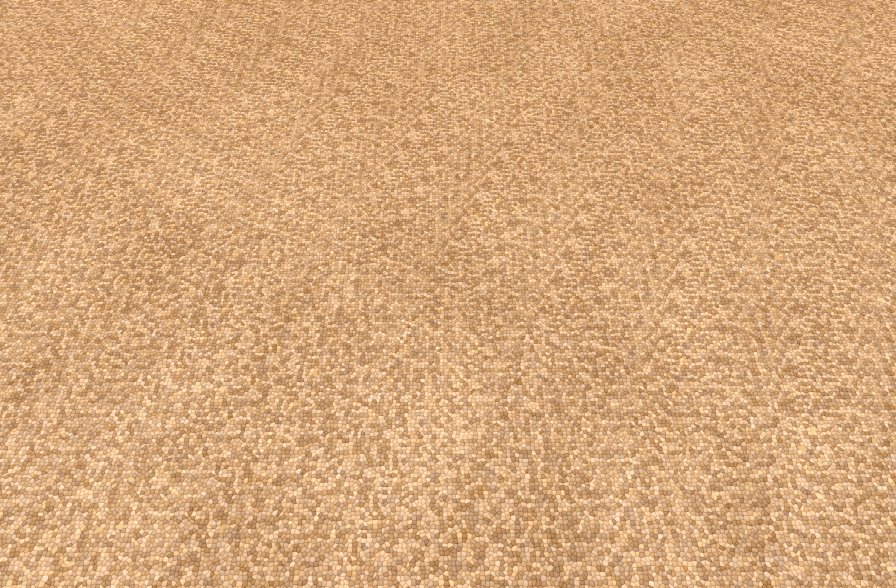
Write a Shadertoy shader that draws this texture.

```glsl
const vec3  SAND         = vec3(0.885, 0.712, 0.538); // mean colour of a grain top
const vec3  TONE_AXIS    = vec3(1.00, 1.04, 1.02);    // direction from dark to light
const vec3  HUE_AXIS     = vec3(0.03, -0.01, -0.09);  // cream to rust
const vec3  CHIP_PALE    = vec3(0.99, 0.91, 0.71);
const vec3  CHIP_OCHRE   = vec3(0.93, 0.74, 0.46);
const vec3  FAR_TINT     = vec3(-0.004, -0.016, -0.028);
const float HORIZON      = 2.0;    // height of the vanishing line, in canvas heights
const float TILT         = 1.9;    // foreshortening of the ground
const float GRAIN_COUNT  = 250.0;  // grains per unit of ground
const float TONE_RANGE   = 0.30;
const float GAP_DEPTH    = 0.17;
const float GAP_WIDTH    = 0.30;
const float RELIEF       = 0.07;
const float MOTTLE       = 0.10;
const float CHIP_SPACING = 4.0;    // in grains
const float CHIP_CHANCE  = 0.014;
const int   SAMPLES      = 3;      // per axis

float hash(vec2 p) {
    return fract(sin(dot(p, vec2(127.1, 311.7))) * 43758.5453);
}

vec2 hash2(vec2 p) {
    return vec2(hash(p), hash(p + 37.3));
}

float valueNoise(vec2 p) {
    vec2 cell = floor(p), f = fract(p);
    f = f * f * (3.0 - 2.0 * f);
    return mix(mix(hash(cell), hash(cell + vec2(1, 0)), f.x),
               mix(hash(cell + vec2(0, 1)), hash(cell + vec2(1, 1)), f.x), f.y);
}

float fbm(vec2 p) {
    float sum = 0.0, weight = 0.5;
    for (int i = 0; i < 4; i++) {
        sum += weight * valueNoise(p);
        p = mat2(1.6, 1.2, -1.2, 1.6) * p + 5.7;
        weight *= 0.55;
    }
    return sum;
}

// Perspective map from the canvas to the ground, in grains
vec2 groundAt(vec2 p) {
    return GRAIN_COUNT * vec2(p.x, TILT) / (HORIZON - p.y);
}

// Packed pebbles: one tone per Voronoi cell, dark gaps, light from above
vec3 grains(vec2 g) {
    vec2 base = floor(g), nearestId = base, nearestOffset = vec2(0.0);
    float first = 8.0, second = 8.0;
    for (int y = -1; y <= 1; y++)
    for (int x = -1; x <= 1; x++) {
        vec2 id = base + vec2(x, y);
        vec2 offset = g - id - 0.1 - 0.8 * hash2(id);
        float d = length(offset);
        if (d < first) {
            second = first;
            first = d;
            nearestId = id;
            nearestOffset = offset;
        } else {
            second = min(second, d);
        }
    }
    float tone = TONE_RANGE * (hash(nearestId + 11.9) - 0.5);
    tone += RELIEF * dot(nearestOffset, vec2(-0.5, 0.85));
    tone -= GAP_DEPTH * (1.0 - smoothstep(0.0, GAP_WIDTH, second - first));
    return SAND + tone * TONE_AXIS + (hash(nearestId + 71.3) - 0.5) * HUE_AXIS;
}

// Rare larger flakes, each turned its own way
vec3 addChips(vec3 colour, vec2 g) {
    vec2 q = g / CHIP_SPACING, id = floor(q);
    float present = step(hash(id + 3.1), CHIP_CHANCE);
    float angle = 3.1416 * hash(id + 19.7);
    float c = cos(angle), s = sin(angle);
    vec2 local = mat2(c, -s, s, c) * (fract(q) - 0.35 - 0.3 * hash2(id + 53.0));
    vec2 radii = mix(vec2(0.17, 0.11), vec2(0.32, 0.19), hash(id + 29.0));
    float cover = 1.0 - smoothstep(0.75, 1.1, length(local / radii));
    vec3 chip = mix(CHIP_PALE, CHIP_OCHRE, hash(id + 83.0));
    return mix(colour, chip, 0.9 * present * cover);
}

void mainImage(out vec4 fragColor, in vec2 fragCoord) {
    // Supersampled grains and chips
    vec3 colour = vec3(0.0);
    for (int j = 0; j < SAMPLES; j++)
    for (int i = 0; i < SAMPLES; i++) {
        vec2 shift = (vec2(i, j) + 0.5) / float(SAMPLES) - 0.5;
        vec2 p = (fragCoord + shift - vec2(0.5 * iResolution.x, 0.0)) / iResolution.y;
        vec2 g = groundAt(p);
        colour += addChips(grains(g), g);
    }
    colour /= float(SAMPLES * SAMPLES);

    // Broad patches and a warmer distance
    vec2 uv = fragCoord / iResolution.xy;
    vec2 ground = groundAt(vec2((uv.x - 0.5) * iResolution.x / iResolution.y, uv.y));
    colour += MOTTLE * (fbm(ground * 0.045) - 0.46) * TONE_AXIS;
    colour += FAR_TINT * smoothstep(0.2, 1.0, uv.y);

    fragColor = vec4(clamp(colour, 0.0, 1.0), 1.0);
}
```
